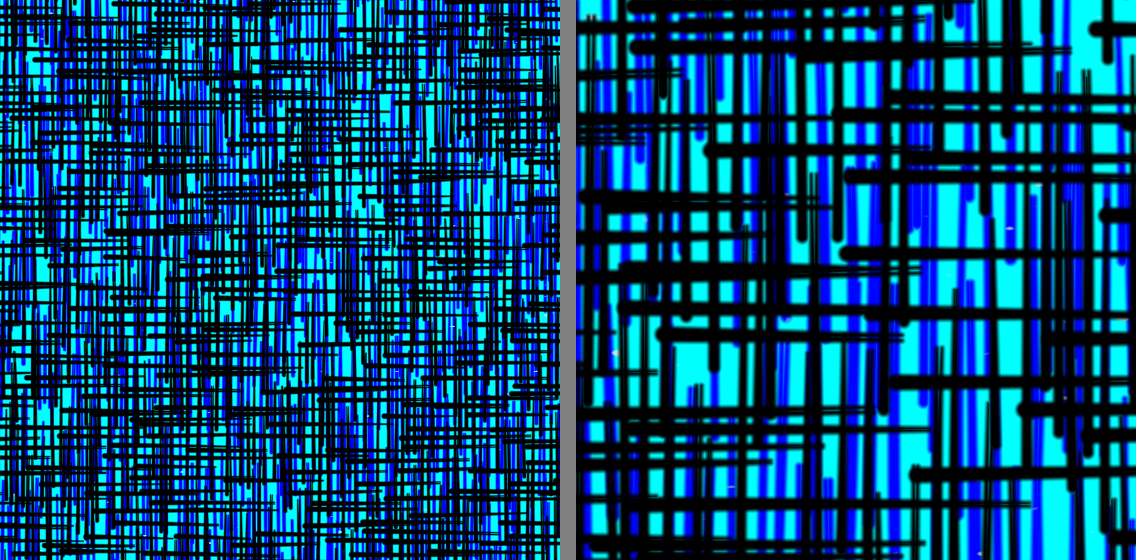
Left, the full canvas; right, a detail of the centre.
This pattern is drawn by a WebGL 2 fragment shader. Its source:

```glsl
#version 300 es
precision highp float;

#define REACH 0.20
#define H_LANES 53.0
#define V_LANES 76.0
#define BLUE_LANES 92.0
#define INK_WIDTH 0.0096
#define INK_TAIL 0.0022
#define BLUE_WIDTH 0.0062
#define LEAN 0.0025
#define FAN 0.0034
#define JITTER 0.75
#define EDGE 0.0018

uniform vec2 u_resolution;
out vec4 fragColor;

const vec3 CYAN = vec3(0.0, 1.0, 1.0);
const vec3 BLUE = vec3(0.0, 0.01, 1.0);
const vec3 PALE = vec3(0.75, 0.9, 0.92);
const vec3 INK = vec3(0.0, 0.0, 0.004);

// Integer hash: three random values in 0..1
vec3 random3(vec3 cell) {
    uvec3 v = uvec3(ivec3(cell)) * 1664525u + 1013904223u;
    v.x += v.y * v.z;
    v.y += v.z * v.x;
    v.z += v.x * v.y;
    v ^= v >> 16u;
    v.x += v.y * v.z;
    v.y += v.z * v.x;
    v.z += v.x * v.y;
    return vec3(v >> 8u) / 16777216.0;
}

float cornerSlope(vec2 corner, vec2 offset) {
    float angle = 6.2832 * random3(vec3(corner, 77.0)).x;
    return dot(vec2(cos(angle), sin(angle)), offset);
}

float gradientNoise(vec2 p) {
    vec2 i = floor(p);
    vec2 f = p - i;
    vec2 u = f * f * f * (f * (f * 6.0 - 15.0) + 10.0);
    vec2 e = vec2(1.0, 0.0);
    float low = mix(cornerSlope(i, f), cornerSlope(i + e.xy, f - e.xy), u.x);
    float high = mix(cornerSlope(i + e.yx, f - e.yx), cornerSlope(i + e.xx, f - e.xx), u.x);
    return mix(low, high, u.y);
}

// Distance to tapered strokes; p.x runs across them, p.y along them
float strokeDistance(vec2 p, float lanes, float width, float tail, float seed) {
    float nearest = 1.0;
    for (int i = -1; i <= 1; i++) {
        float lane = floor(p.x * lanes) + float(i);
        float shift = random3(vec3(lane, seed, 5.0)).x;
        for (int j = -2; j <= 0; j++) {
            float cell = floor(p.y / REACH + shift) + float(j);
            vec3 place = random3(vec3(lane, cell, seed));
            vec3 form = random3(vec3(lane, cell, seed + 50.0)) * 2.0 - 1.0;

            float start = (cell - shift + mix(0.1, 1.0, place.x)) * REACH;
            float span = REACH * mix(0.6, 1.2, place.y);
            float t = clamp((p.y - start) / span, 0.0, 1.0);

            // Bent centre line with a second strand fanning out of it
            float centre = (lane + 0.5 + JITTER * (place.z - 0.5)) / lanes;
            centre += LEAN * (form.x * t + form.y * t * t);
            vec2 offset = vec2(p.x - centre, p.y - start - t * span);
            vec2 strand = vec2(FAN * form.z * t, 0.0);
            float toLine = min(length(offset), length(offset - strand));
            nearest = min(nearest, toLine - 0.5 * mix(width, tail, t));
        }
    }
    return nearest;
}

float coverage(float dist) {
    return 1.0 - smoothstep(-EDGE, EDGE, dist);
}

void main() {
    vec2 p = gl_FragCoord.xy / min(u_resolution.x, u_resolution.y);

    // Fine blue streaks, slightly gathered, over cyan
    float patches = 1.0 + 0.45 * gradientNoise(p * vec2(13.0, 7.0));
    float blue = strokeDistance(p, BLUE_LANES, BLUE_WIDTH * patches, 0.0034 * patches, 1.0);
    vec3 color = mix(CYAN, BLUE, coverage(blue));

    // Sparse pale flecks
    float fleck = gradientNoise(p * vec2(60.0, 150.0));
    color = mix(color, PALE, smoothstep(0.48, 0.62, fleck));

    // Black hatching, upright and level, each softened on its own
    float upright = strokeDistance(p, V_LANES, INK_WIDTH * 0.72, INK_TAIL, 2.0);
    float level = strokeDistance(p.yx, H_LANES, INK_WIDTH, INK_TAIL, 3.0);
    color = mix(color, INK, coverage(upright));
    color = mix(color, INK, coverage(level));

    fragColor = vec4(color, 1.0);
}
```
